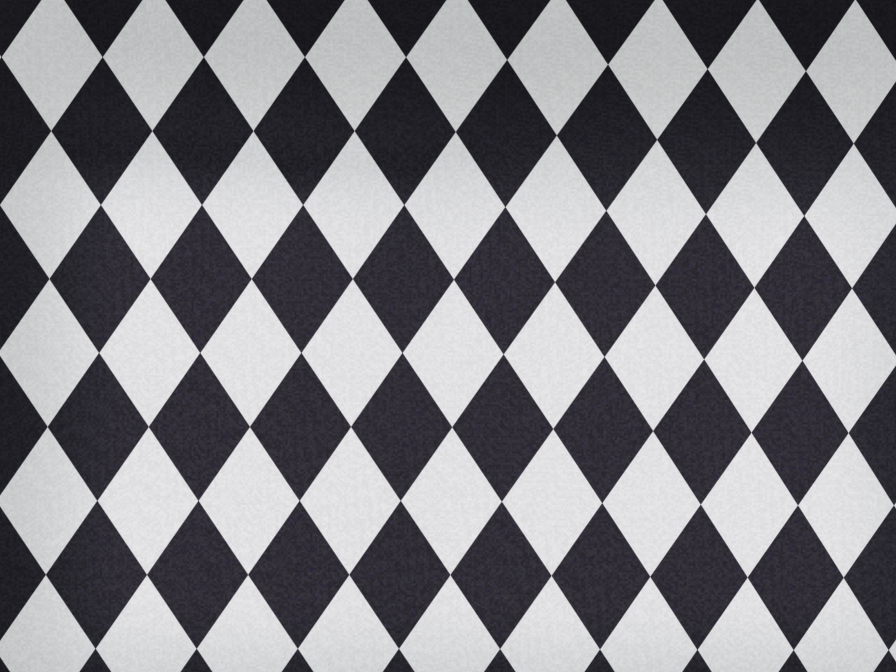
A WebGL 2 fragment shader for this pattern:

```glsl
#version 300 es
precision highp float;

#define CELL vec2(0.1505, 0.2201)
#define ANCHOR vec2(0.599, 0.4748)
#define EDGE_BLUR 0.0014
#define GRAIN_SCALE 300.0
#define GRAIN_LIGHT 0.045
#define GRAIN_DARK 0.065
#define CREASE_DEPTH 0.45

uniform vec2 u_resolution;
out vec4 fragColor;

const vec3 WHITE_LIT = vec3(0.885, 0.885, 0.892);
const vec3 WHITE_SHADE = vec3(0.745, 0.755, 0.755);
const vec3 BLACK_LIT = vec3(0.190, 0.180, 0.212);
const vec3 BLACK_SHADE = vec3(0.095, 0.095, 0.115);
const vec3 VIOLET_FLECK = vec3(0.200, 0.170, 0.280);

float hash(vec2 p) {
    return fract(sin(dot(p, vec2(127.1, 311.7))) * 43758.545);
}

float noise(vec2 p) {
    vec2 i = floor(p), f = fract(p);
    f = f * f * (3.0 - 2.0 * f);
    return mix(mix(hash(i), hash(i + vec2(1.0, 0.0)), f.x),
               mix(hash(i + vec2(0.0, 1.0)), hash(i + 1.0), f.x), f.y);
}

// Slack in the cloth: slight shear, with the right side sagging and narrowing
vec2 drape(vec2 p) {
    float right = max(p.x - 0.825, 0.0);
    float below = ANCHOR.y - p.y;
    float sag = smoothstep(0.573, 1.215, p.x);
    p.x += 0.048 * right * right + 0.012 * below + 0.054 * right * max(below, 0.0);
    p.y += sag * (0.0013 + 0.0221 * p.y);
    return p;
}

// Signed distance to the nearest diamond edge, positive inside white
float diamonds(vec2 p) {
    vec2 cell = (p - ANCHOR) / CELL;
    vec2 q = abs(fract(cell + vec2(0.0, 0.5)) - 0.5);
    return (0.5 - q.x - q.y) / length(1.0 / CELL);
}

// Broad light: dim at the top, the left side and the lower edge
float lighting(vec2 p) {
    float light = 1.0 - smoothstep(0.60, 0.98, p.y);
    light *= mix(0.35, 1.0, smoothstep(0.0, 0.20, p.x));
    light *= mix(0.75, 1.0, smoothstep(1.40, 1.20, p.x) * 0.0 + 1.0 - smoothstep(1.18, 1.36, p.x));
    light *= smoothstep(-0.15, 0.12, p.y);
    return clamp(light + 0.16 * (noise(p * 5.0) - 0.5), 0.0, 1.0);
}

// Soft horizontal crease across the upper left
float crease(vec2 p) {
    float y = (p.y - 0.765 - 0.012 * sin(p.x * 9.0)) / 0.032;
    return exp(-y * y) * (1.0 - smoothstep(0.55, 0.90, p.x));
}

void main() {
    vec2 p = gl_FragCoord.xy / u_resolution.y;
    float blur = max(EDGE_BLUR, 0.8 / u_resolution.y);
    float white = smoothstep(-blur, blur, diamonds(drape(p)));

    float light = lighting(p);
    float fold = crease(p);
    vec3 pale = mix(WHITE_SHADE, WHITE_LIT, light) - 0.02 * fold;
    vec3 dark = mix(BLACK_SHADE, BLACK_LIT, light * (1.0 - CREASE_DEPTH * fold));

    // Woven grain with violet flecks in the black
    vec2 thread = p * GRAIN_SCALE;
    float grain = noise(thread) + 0.5 * noise(thread * 2.1 + 17.0) - 0.75;
    float fleck = smoothstep(0.72, 0.95, noise(thread * 0.8 + 53.0));
    pale += GRAIN_LIGHT * grain;
    dark = mix(dark, VIOLET_FLECK, 0.45 * fleck * light) + GRAIN_DARK * grain * mix(0.5, 1.0, light);

    fragColor = vec4(mix(dark, pale, white), 1.0);
}
```
